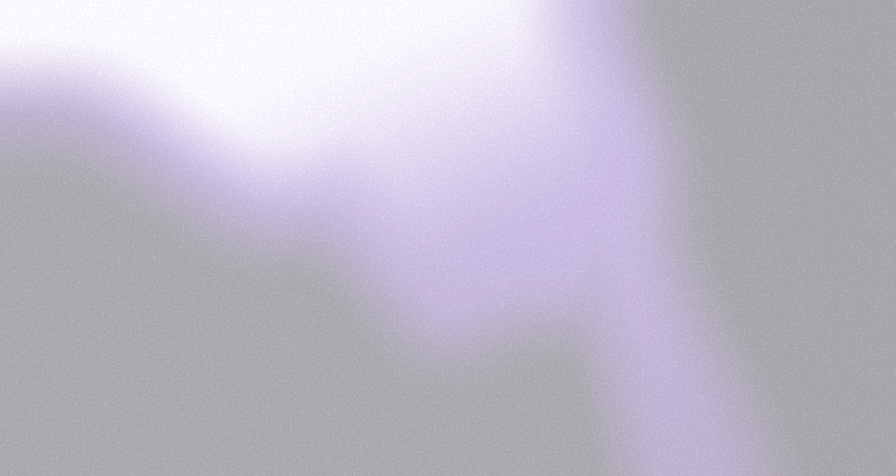
This background is drawn by a Shadertoy shader. Its source:

```glsl
const vec3 SLATE = vec3(0.675, 0.668, 0.692);
const vec3 ASH = vec3(0.657, 0.653, 0.668);
const vec3 LAVENDER = vec3(0.795, 0.740, 0.895);
const vec3 MAUVE = vec3(0.750, 0.703, 0.825);
const vec3 GLOW = vec3(0.985, 0.975, 1.0);

vec2 hash2(vec2 cell) {
    vec3 h = fract(cell.xyx * vec3(0.1031, 0.1030, 0.0973));
    h += dot(h, h.yzx + 33.33);
    return fract((h.xx + h.yz) * h.zy);
}

// Distance to the nearest scattered point
float cellular(vec2 p) {
    vec2 cell = floor(p), local = fract(p);
    float nearest = 2.0;
    for (int j = -1; j <= 1; j++)
    for (int i = -1; i <= 1; i++) {
        vec2 offset = vec2(i, j);
        nearest = min(nearest, length(offset + hash2(cell + offset) - local));
    }
    return nearest;
}

// Depth below the top at which the light ends
float lowerEdge(float x) {
    return 0.28 + 0.22 * smoothstep(0.05, 0.32, x)
                + 0.23 * smoothstep(0.34, 0.50, x)
                - 0.05 * smoothstep(0.50, 0.60, x)
                + 0.60 * smoothstep(0.64, 0.76, x);
}

// Horizontal position at which the light ends
float rightEdge(float depth) {
    return 0.695 + 0.05 * smoothstep(0.0, 0.35, depth)
                 + 0.11 * smoothstep(0.45, 1.05, depth);
}

// Approximate distance to the lower edge, in canvas heights
float lowerDistance(vec2 p, float aspect) {
    float stepX = 0.015;
    float slope = (lowerEdge(p.x + stepX) - lowerEdge(p.x - stepX)) / (2.0 * stepX * aspect);
    return (lowerEdge(p.x) - p.y) / sqrt(1.0 + slope * slope);
}

float softEdge(float d, float width) {
    return smoothstep(-width, width, d);
}

void mainImage(out vec4 fragColor, in vec2 fragCoord) {
    vec2 uv = fragCoord / iResolution.xy;
    float aspect = iResolution.x / iResolution.y;
    vec2 p = vec2(uv.x, 1.0 - uv.y);

    float below = lowerDistance(p, aspect);
    float beside = (rightEdge(p.y) - p.x) * aspect;

    // Grey ground and the lavender veil over it
    vec3 ground = mix(SLATE, ASH, smoothstep(0.6, 0.95, p.x));
    vec3 veilColor = mix(LAVENDER, MAUVE, smoothstep(0.35, 1.0, p.y));
    veilColor = mix(veilColor, MAUVE, 0.6 * (1.0 - smoothstep(0.0, 0.25, p.x)));
    float veil = softEdge(below, 0.11) * softEdge(beside, mix(0.09, 0.14, p.y));
    vec3 color = mix(ground, veilColor, veil);

    // White core, fading away from the upper left
    float fade = 1.0 - smoothstep(0.08, 0.72, p.y + 0.8 * (p.x - 0.35));
    float core = fade * smoothstep(0.03, 0.22, below) * smoothstep(0.03, 0.26, beside);
    color = mix(color, GLOW, core);

    // Fine grain
    float grain = cellular(uv * vec2(aspect, 1.0) * 200.0) - 0.45;
    color += 0.055 * grain;

    fragColor = vec4(clamp(color, 0.0, 1.0), 1.0);
}
```
